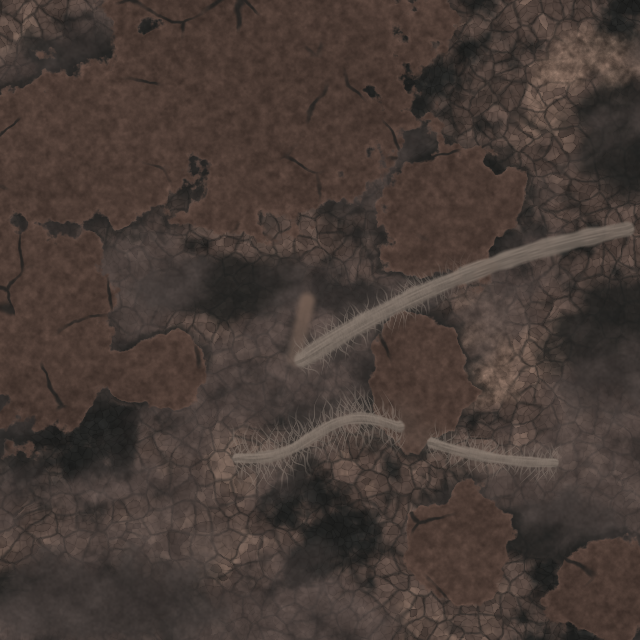
Write a three.js fragment shader that draws this texture.

```glsl
// Dark crumbly soil with smooth clods, shadowed pits and pale hairy roots.
varying vec2 vUv;

const vec3 PIT = vec3(0.125, 0.125, 0.12);
const vec3 CLOD = vec3(0.292, 0.228, 0.2);
const vec3 LOAM = vec3(0.315, 0.26, 0.235);
const vec3 TAN = vec3(0.47, 0.385, 0.335);
const vec3 HAZE = vec3(0.345, 0.3, 0.285);
const vec3 ROOT = vec3(0.5, 0.45, 0.41);

float hash(vec2 p) {
  vec3 q = fract(vec3(p.xyx) * 0.1031);
  q += dot(q, q.yzx + 33.33);
  return fract((q.x + q.y) * q.z);
}

float noise(vec2 p) {
  vec2 i = floor(p), f = fract(p);
  f = f * f * (3.0 - 2.0 * f);
  vec2 e = vec2(1.0, 0.0);
  return mix(mix(hash(i), hash(i + e), f.x),
             mix(hash(i + e.yx), hash(i + e.xx), f.x), f.y);
}

float fbm(vec2 p) {
  float sum = 0.0, amp = 0.5;
  for (int i = 0; i < 5; i++) {
    sum += amp * noise(p);
    p = mat2(1.6, 1.2, -1.2, 1.6) * p + 7.3;
    amp *= 0.5;
  }
  return sum;
}

// Cellular noise: x = gap to the cell border, y = random value of the cell
vec2 cells(vec2 p) {
  vec2 base = floor(p);
  float near = 9.0, second = 9.0, id = 0.0;
  for (int y = -1; y <= 1; y++) {
    for (int x = -1; x <= 1; x++) {
      vec2 c = base + vec2(float(x), float(y));
      float d = length(c + vec2(hash(c), hash(c + 57.0)) - p);
      if (d < near) { second = near; near = d; id = hash(c + 113.0); }
      else second = min(second, d);
    }
  }
  return vec2(second - near, id);
}

// Positive inside an ellipse, 1 at its centre
float blob(vec2 p, vec2 centre, vec2 radii) {
  return 1.0 - length((p - centre) / radii);
}

// Curved root frame: x = along, y = across, z = overshoot past the ends, w = 0..1 along
vec4 rootFrame(vec2 p, vec2 a, vec2 b, float bow, float wave) {
  float len = length(b - a);
  vec2 dir = (b - a) / len, q = p - a;
  float along = dot(q, dir), t = clamp(along / len, 0.0, 1.0);
  float across = dot(q, vec2(-dir.y, dir.x));
  across -= bow * 4.0 * t * (1.0 - t) + wave * sin(6.2832 * t);
  return vec4(along, across, along - t * len, t);
}

float hairs(vec4 r, float reach) {
  float sum = 0.0, d = abs(r.y), density = 85.0;
  for (int i = 0; i < 4; i++) {
    float k = float(i);
    float x = r.x + (k - 1.5) * 0.4 * d + 0.003 * sin(d * 140.0 + r.x * 60.0 + k * 2.0);
    x = x * density + k * 0.37;
    float len = reach * (0.3 + 0.7 * hash(vec2(floor(x) + 40.0, k + 9.0 * step(0.0, r.y))));
    float strand = smoothstep(0.0019, 0.0004, abs(fract(x) - 0.5) / density);
    sum = max(sum, strand * smoothstep(len, len * 0.4, d));
  }
  return sum * smoothstep(0.012, 0.0, abs(r.z));
}

vec3 drawRoot(vec3 col, vec4 r, float radius, float reach, float hairAmount) {
  float width = radius * (0.8 + 0.4 * noise(vec2(r.x * 45.0, radius * 900.0)));
  float body = smoothstep(width, width * 0.6, length(r.yz));
  float fibre = noise(vec2(r.x * 45.0, r.y * 420.0)) - 0.5;
  vec3 tint = ROOT * (0.94 + 0.18 * fibre + 0.1 * r.y / radius);
  col = mix(col, ROOT * 0.9, 0.2 * hairAmount * smoothstep(reach, 0.0, length(r.yz)));
  col = mix(col, ROOT, 0.5 * hairAmount * hairs(r, reach));
  return mix(col, tint, 0.85 * body);
}

void main() {
  vec2 p = vUv;
  vec2 w = p + 0.035 * (vec2(fbm(p * 14.0), fbm(p * 14.0 + 31.0)) - 0.5);
  float broad = fbm(p * 6.0 + 3.0) - 0.5, ragged = fbm(p * 26.0 + 11.0) - 0.5;
  float grain = noise(p * 230.0) - 0.5, speck = fbm(p * 95.0) - 0.5;

  // Crumbs: two sizes of cells with dark gaps
  vec2 lump = cells(w * 30.0), bit = cells(w * 80.0 + 5.0);
  float light = 0.5 + 1.5 * broad + 1.3 * ragged;
  vec3 col = mix(PIT, LOAM, smoothstep(0.05, 0.5, light));
  col = mix(col, TAN, 0.6 * smoothstep(0.6, 1.1, light + 0.35 * (bit.y - 0.5)));
  col *= 0.83 + 0.22 * lump.y + 0.22 * bit.y;
  col = mix(PIT, col, 0.5 + 0.5 * smoothstep(0.0, 0.2, lump.x));
  col *= 0.87 + 0.13 * smoothstep(0.0, 0.25, bit.x);

  // Deep pits and tan patches
  float pit = max(blob(w, vec2(0.14, 0.9), vec2(0.1, 0.06)), blob(w, vec2(0.98, 0.78), vec2(0.08, 0.11)));
  pit = max(pit, max(blob(w, vec2(0.14, 0.06), vec2(0.2, 0.07)), blob(w, vec2(0.36, 0.55), vec2(0.15, 0.06))));
  pit = max(pit, max(blob(w, vec2(0.86, 0.17), vec2(0.13, 0.06)), blob(w, vec2(0.97, 0.47), vec2(0.1, 0.11))));
  col = mix(col, PIT, 0.85 * smoothstep(-0.1, 0.4, pit + ragged + broad));
  float tan = max(blob(w, vec2(0.75, 0.45), vec2(0.06, 0.1)), blob(w, vec2(0.94, 0.91), vec2(0.12, 0.05)));
  col = mix(col, TAN * (0.93 + speck), 0.75 * smoothstep(-0.1, 0.5, tan + ragged));

  // Soft out-of-focus haze
  float veil = fbm(mat2(0.9, -0.4, 0.4, 0.9) * p * vec2(5.0, 9.0) + 20.0);
  float low = 0.1 * smoothstep(0.7, 0.2, p.y);
  col = mix(col, HAZE * (0.85 + 0.6 * ragged), 0.65 * smoothstep(0.46, 0.66, veil + low));

  // Smooth clods with shadowed, ragged borders and a few cracks
  float clod = max(blob(w, vec2(0.42, 0.88), vec2(0.28, 0.22)), blob(w, vec2(0.09, 0.75), vec2(0.19, 0.12)));
  clod = max(clod, max(blob(w, vec2(0.05, 0.47), vec2(0.13, 0.21)), blob(w, vec2(0.7, 0.67), vec2(0.12, 0.11))));
  clod = max(clod, max(blob(w, vec2(0.65, 0.41), vec2(0.08, 0.11)), blob(w, vec2(0.72, 0.15), vec2(0.08, 0.09))));
  clod = max(clod, max(blob(w, vec2(0.24, 0.42), vec2(0.08, 0.06)), blob(w, vec2(0.96, 0.07), vec2(0.12, 0.08))));
  clod += 0.9 * broad + 0.8 * ragged;
  float border = smoothstep(-0.22, -0.04, clod) * smoothstep(0.03, -0.02, clod);
  col = mix(col, PIT, 0.65 * border * smoothstep(-0.15, 0.15, fbm(p * 11.0 + 50.0) - 0.47));
  vec3 soil = CLOD * (1.0 + 0.25 * broad + 0.32 * speck);
  soil *= 1.0 + 0.14 * smoothstep(0.12, 0.02, clod);
  float crack = smoothstep(0.06, 0.01, cells(w * 8.0 + 2.0).x) * smoothstep(0.5, 0.62, fbm(p * 9.0 + 70.0));
  soil = mix(soil, PIT, 0.8 * crack);
  col = mix(col, soil, smoothstep(-0.02, 0.05, clod));
  col *= 1.0 + 0.1 * grain + 0.2 * speck;

  // Roots: a blurred stub, a long one and two short hairy ones
  vec4 stub = rootFrame(p, vec2(0.46, 0.44), vec2(0.48, 0.53), 0.0, 0.0);
  col = mix(col, TAN, (0.4 + 0.4 * stub.w) * smoothstep(0.019, 0.005, length(stub.yz)));
  vec4 main1 = rootFrame(p, vec2(0.472, 0.438), vec2(0.98, 0.642), 0.028, 0.0);
  col = drawRoot(col, main1, 0.016, 0.045, smoothstep(0.65, 0.3, main1.w));
  col = drawRoot(col, rootFrame(p, vec2(0.371, 0.284), vec2(0.622, 0.333), 0.013, -0.016), 0.011, 0.065, 1.0);
  col = drawRoot(col, rootFrame(p, vec2(0.675, 0.308), vec2(0.866, 0.277), -0.008, 0.0), 0.01, 0.042, 0.85);
  gl_FragColor = vec4(col, 1.0);
}
```
